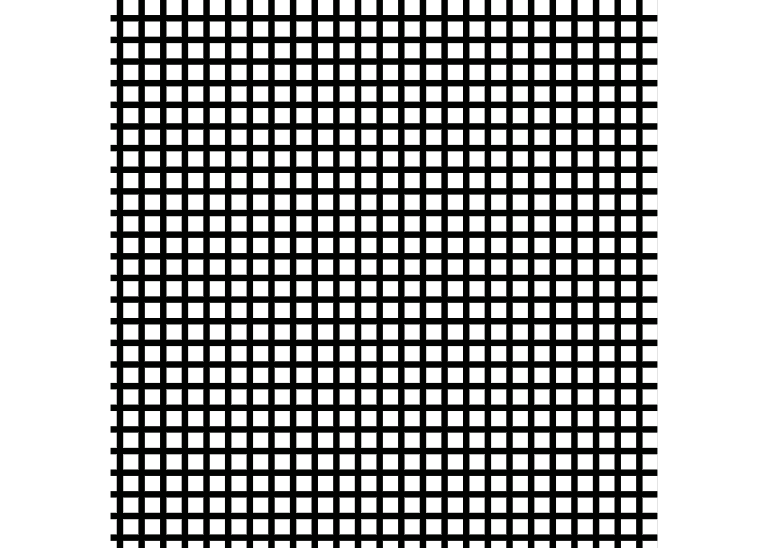
Give the GLSL for this pattern, as a Shadertoy shader.

```glsl
// Coverage of evenly spaced bars along each axis
vec2 barCoverage(vec2 p, float period, float width, float pixel) {
    vec2 distanceToBar = abs(fract(p / period + 0.5) - 0.5) * period;
    return clamp((0.5 * width - distanceToBar) / pixel + 0.5, 0.0, 1.0);
}

void mainImage(out vec4 fragColor, in vec2 fragCoord) {
    // Centred coordinates, one unit is the canvas height
    float pixel = 1.0 / iResolution.y;
    vec2 p = (fragCoord - 0.5 * iResolution.xy) * pixel;

    // 25 by 25 crossing bars, set slightly left of and below the centre
    vec2 bars = barCoverage(p + vec2(0.0079, 0.0072), 0.03949, 0.0118, pixel);
    float grid = max(bars.x, bars.y);

    // Square panel with blank margins at the sides
    float panel = clamp((0.499 - abs(p.x)) / pixel + 0.5, 0.0, 1.0);

    vec3 paper = vec3(1.0);
    vec3 ink = vec3(0.005, 0.008, 0.005);
    fragColor = vec4(mix(paper, ink, grid * panel), 1.0);
}
```
